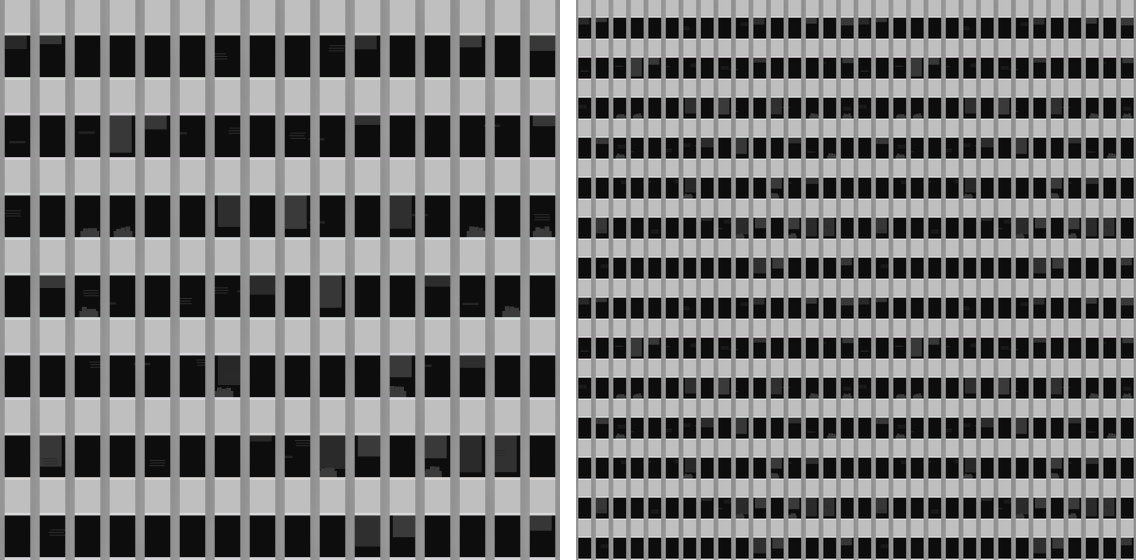
Left: one tile. Right: repeated 2 by 2.
Give the GLSL for this texture, as a WebGL 2 fragment shader.

```glsl
#version 300 es
precision highp float;
uniform vec2 u_resolution;
out vec4 fragColor;

const float TAU = 6.2831853;
const vec2 GRID = vec2(16.0, 7.0);        // bays across, floors up
const vec2 WINDOW_LO = vec2(0.135, 0.235);
const vec2 WINDOW_HI = vec2(0.865, 0.757);
const float FLOOR_SHIFT = 0.2;            // keeps the cell edge inside a panel
const float LEDGE = 0.032;

const vec3 PANEL = vec3(0.75);
const vec3 PIER = vec3(0.58);
const vec3 TRIM = vec3(0.85);
const vec3 GLASS = vec3(0.05);
const vec3 SILHOUETTE = vec3(0.23);
const vec3 GLINT = vec3(0.165);

float hash(vec2 id, float seed) {
    vec3 p = fract(vec3(id, seed) * vec3(0.1031, 0.1030, 0.0973) + 0.137);
    p += dot(p, p.yzx + 33.33);
    return fract((p.x + p.y) * p.z);
}

// Area of a pixel covered by an axis-aligned box
float box(vec2 p, vec2 lo, vec2 hi, vec2 pixel) {
    vec2 span = min(hi, p + 0.5 * pixel) - max(lo, p - 0.5 * pixel);
    vec2 cover = clamp(span / pixel, 0.0, 1.0);
    return cover.x * cover.y;
}

// Blind hanging from the top, flush or inset at one side
vec3 addBlind(vec3 color, vec2 w, vec2 id, vec2 pixel) {
    float present = step(hash(id, 1.0), 0.28);
    float drop = mix(0.14, 0.97, hash(id, 2.0));
    float side = hash(id, 3.0);
    float left = side < 0.4 ? 0.12 : 0.0;
    float right = side > 0.65 ? 0.86 : 1.0;
    vec3 cloth = vec3(mix(0.15, 0.23, hash(id, 4.0)));
    float cover = box(w, vec2(left, 1.0 - drop), vec2(right, 1.1), pixel);
    return mix(color, cloth, present * cover);
}

// Low stepped furniture standing on the sill
vec3 addSilhouette(vec3 color, vec2 w, vec2 id, vec2 pixel) {
    float present = step(hash(id, 5.0), 0.085);
    float start = mix(-0.1, 0.3, hash(id, 6.0));
    float cover = box(w, vec2(start, -0.1), vec2(start + 0.74, 0.15), pixel);
    for (int i = 0; i < 3; i++) {
        float k = float(i);
        float x = start + 0.1 + 0.18 * k;
        float top = mix(0.19, 0.27, hash(id, 7.0 + k));
        cover = max(cover, box(w, vec2(x, 0.0), vec2(x + 0.19, top), pixel));
    }
    return mix(color, SILHOUETTE, present * cover);
}

// Three fine reflected lines, each slipped a little sideways
vec3 addLines(vec3 color, vec2 w, vec2 id, vec2 pixel) {
    float present = step(hash(id, 11.0), 0.1);
    vec2 start = vec2(mix(-0.2, 0.7, hash(id, 12.0)), mix(0.15, 0.85, hash(id, 13.0)));
    float cover = 0.0;
    for (int i = 0; i < 3; i++) {
        float k = float(i);
        vec2 lo = start + vec2(0.07 * (hash(id, 14.0 + k) - 0.5), 0.062 * k);
        cover = max(cover, box(w, lo, lo + vec2(0.6, 0.025), pixel));
    }
    return mix(color, GLINT, present * cover);
}

// Short bar that may pass behind a pier
vec3 addBar(vec3 color, vec2 cell, vec2 id, vec2 pixel, float seed, float chance) {
    float present = step(hash(id, seed), chance);
    vec2 lo = vec2(mix(0.16, 0.4, hash(id, seed + 1.0)), mix(0.34, 0.64, hash(id, seed + 2.0)));
    float cover = box(cell, lo, lo + vec2(0.46, 0.029), pixel);
    return mix(color, GLINT, 0.8 * present * cover);
}

// Faint vertical shading, periodic over the canvas height
float pierShade(float x, float y, float pierId) {
    float phase = TAU * hash(vec2(pierId, 3.0), 21.0);
    float waves = sin(TAU * 3.0 * y + phase) + 0.6 * sin(TAU * 7.0 * y + 2.0 * phase);
    float tone = hash(vec2(pierId, 5.0), 22.0) - 0.5;
    return 0.007 * waves + 0.014 * tone + 0.016 * smoothstep(-0.03, 0.03, x);
}

void main() {
    vec2 uv = gl_FragCoord.xy / u_resolution;
    vec2 pixel = GRID / u_resolution;
    vec2 grid = uv * GRID + vec2(0.0, FLOOR_SHIFT);
    vec2 cell = fract(grid);
    vec2 id = mod(floor(grid), GRID);
    vec2 halfGrid = grid + vec2(0.5, 0.0);
    vec2 halfId = mod(floor(halfGrid), GRID);

    // Dark glass and what shows in it
    vec2 size = WINDOW_HI - WINDOW_LO;
    vec2 w = (cell - WINDOW_LO) / size;
    vec2 wPixel = pixel / size;
    vec3 glass = addBlind(GLASS, w, id, wPixel);
    glass = addSilhouette(glass, w, id, wPixel);
    glass = addLines(glass, w, id, wPixel);
    glass = addBar(glass, cell, id, pixel, 31.0, 0.05);
    glass = addBar(glass, fract(halfGrid), halfId, pixel, 41.0, 0.09);

    // Panel, pale ledges with a slight tint per floor, then glass
    vec3 tint = 0.012 * cos(TAU * (hash(vec2(id.y, 9.0), 23.0) + vec3(0.0, 0.5, 0.2)));
    float ledges = box(cell, vec2(-1.0, WINDOW_LO.y - LEDGE), vec2(2.0, WINDOW_HI.y + LEDGE), pixel);
    float opening = box(cell, vec2(-1.0, WINDOW_LO.y), vec2(2.0, WINDOW_HI.y), pixel);
    vec3 color = mix(PANEL, TRIM + tint, ledges);
    color = mix(color, glass, opening);

    // Piers run the full height in front
    float pierX = fract(halfGrid.x) - 0.5;
    float pier = box(vec2(pierX, 0.0), vec2(-WINDOW_LO.x, -1.0), vec2(WINDOW_LO.x, 1.0), pixel);
    color = mix(color, PIER - 0.008 + pierShade(pierX, uv.y, halfId.x), pier);
    fragColor = vec4(color, 1.0);
}
```
